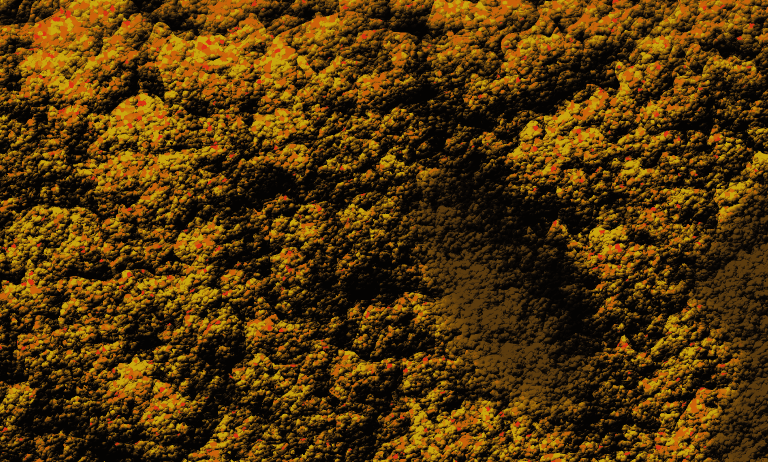
Write a WebGL 1 fragment shader that draws this texture.

```glsl
precision highp float;
uniform vec2 u_resolution;

#define LIGHT vec2(-0.45, 0.89)
#define CLUMP_FREQ 5.5
#define FREQ_STEP 2.1
#define CONTRAST 1.65
#define BRIGHTNESS 0.13
#define CREVICE 0.5
#define RELIEF 1.3
#define RED_SPECKS 0.025

const vec3 PIT = vec3(0.015, 0.010, 0.008);
const vec3 SHADOW = vec3(0.05, 0.035, 0.02);
const vec3 BROWN = vec3(0.24, 0.16, 0.06);
const vec3 OCHRE = vec3(0.45, 0.29, 0.05);
const vec3 AMBER = vec3(0.65, 0.44, 0.04);
const vec3 YELLOW = vec3(0.79, 0.65, 0.05);
const vec3 ORANGE = vec3(0.80, 0.38, 0.04);
const vec3 RED = vec3(0.85, 0.20, 0.07);

vec2 hash2(vec2 p) {
  vec3 q = fract(p.xyx * vec3(0.1031, 0.1030, 0.0973));
  q += dot(q, q.yzx + 33.33);
  return fract((q.xx + q.yz) * q.zy);
}

vec2 noise2(vec2 p) {
  vec2 i = floor(p), f = fract(p);
  f = f * f * (3.0 - 2.0 * f);
  return mix(mix(hash2(i), hash2(i + vec2(1.0, 0.0)), f.x),
             mix(hash2(i + vec2(0.0, 1.0)), hash2(i + 1.0), f.x), f.y);
}

// Nearest lump: offset from its centre, squared distance, random id
vec4 lump(vec2 p) {
  p += 0.55 * (noise2(p * 2.3) - 0.5);
  vec2 cell = floor(p);
  vec4 best = vec4(0.0, 0.0, 9.0, 0.0);
  for (int y = -1; y <= 1; y++) {
    for (int x = -1; x <= 1; x++) {
      vec2 id = cell + vec2(float(x), float(y));
      vec2 d = p - id - hash2(id);
      float r = dot(d, d);
      if (r < best.z) best = vec4(d, r, hash2(id + 71.0).x);
    }
  }
  return best;
}

float segmentDistance(vec2 p, vec2 a, vec2 b) {
  vec2 ab = b - a;
  return length(p - a - ab * clamp(dot(p - a, ab) / dot(ab, ab), 0.0, 1.0));
}

vec3 soil(vec2 p) {
  // Broad slopes: a shaded gully and dull, finely grained hollows
  vec2 w = p + 0.16 * (noise2(p * 5.0 + 3.0) - 0.5);
  float gully = 1.0 - smoothstep(0.0, 0.13,
      segmentDistance(w, vec2(0.84, 0.97), vec2(1.30, 0.08)));
  float hollow = 1.0 - smoothstep(0.06, 0.20,
      segmentDistance(w, vec2(0.98, 0.50), vec2(1.12, 0.28)));
  float flank = 1.0 - smoothstep(0.06, 0.17,
      segmentDistance(w, vec2(1.68, 0.50), vec2(1.64, 0.12)));
  float dull = max(hollow, flank);
  float haze = smoothstep(0.7, 1.0, p.y);

  // Lumps within lumps, each lit on the side facing the light
  float coarse = 0.75 * (1.0 - 0.7 * dull);
  float fine = 1.0 - 0.5 * haze;
  float freq = CLUMP_FREQ;
  float tone = 0.0;
  vec4 grain = vec4(0.0);
  for (int i = 0; i < 5; i++) {
    float k = float(i);
    grain = lump(p * freq + 17.3 * k);
    float lit = dot(grain.xy, LIGHT) - CREVICE * (grain.z - 0.27);
    tone += mix(coarse, fine, k / 4.0) * (lit + 0.35 * (grain.w - 0.5));
    freq *= FREQ_STEP;
  }

  // Ridges running down to the right
  vec2 ridge = vec2(p.x + 0.5 * p.y, p.y - 0.3 * p.x) * vec2(5.0, 2.6);
  float slope = noise2(ridge + 8.0).x - 0.5;
  tone = tone * CONTRAST + BRIGHTNESS + RELIEF * slope;
  tone += 0.25 * haze - 0.9 * gully;
  tone = mix(tone, min(tone * 0.65 - 0.1, 0.4), dull);

  // Tone to colour, with the brightest grains yellow or orange
  float warm = noise2(p * 14.0).y - 0.5 + 0.5 * haze;
  float orange = smoothstep(0.62, 0.82, grain.w + 0.5 * warm);
  vec3 col = mix(PIT, SHADOW, smoothstep(-1.2, -0.3, tone));
  col = mix(col, BROWN, smoothstep(-0.32, 0.16, tone));
  col = mix(col, OCHRE, smoothstep(0.16, 0.61, tone));
  col = mix(col, mix(AMBER, ORANGE, 0.6 * orange), smoothstep(0.61, 1.07, tone));
  col = mix(col, mix(YELLOW, ORANGE, orange), smoothstep(1.07, 1.65, tone));
  float speck = step(1.0 - RED_SPECKS, fract(grain.w * 37.0));
  return mix(col, RED, speck * smoothstep(0.5, 1.0, tone));
}

void main() {
  // Four samples per pixel smooth the grain edges
  vec3 sum = vec3(0.0);
  for (int y = 0; y < 2; y++) {
    for (int x = 0; x < 2; x++) {
      vec2 jitter = 0.5 * vec2(float(x), float(y)) - 0.25;
      sum += soil((gl_FragCoord.xy + jitter) / u_resolution.y);
    }
  }
  gl_FragColor = vec4(sum / 4.0, 1.0);
}
```
